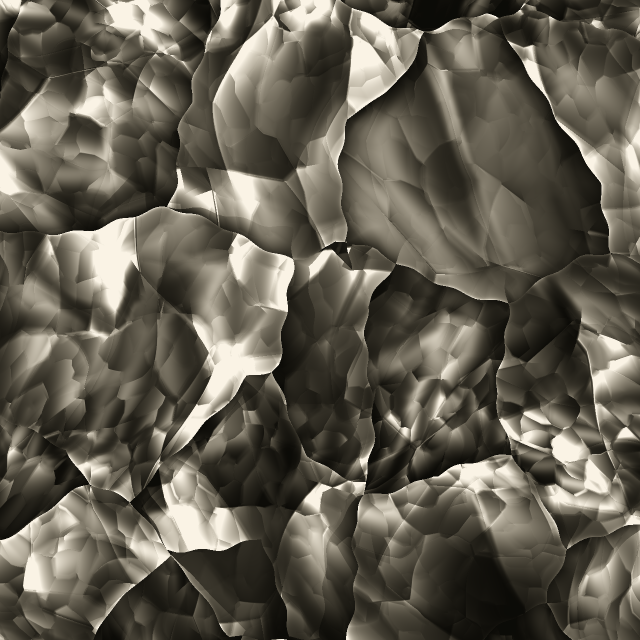
Give the GLSL for this texture, as a WebGL 2 fragment shader.

```glsl
#version 300 es
precision highp float;

uniform vec2 u_resolution;
out vec4 fragColor;

#define SHEET_SCALE 3.2
#define FOLD_SCALE 5.5
#define CREASE_SCALE 12.0
#define WRINKLE_SCALE 29.0
#define BEND 2.3
#define LIP 0.55
#define SHADOW 1.7
#define EXPOSURE -1.08
#define CONTRAST 0.63
#define DARK_TINT vec3(1.0, 0.92, 0.75)
#define LIGHT_TINT vec3(1.0, 0.975, 0.93)
#define TAU 6.2831853

struct Facet {
    vec2 id, nextId;          // nearest and second nearest cell
    vec2 offset, nextOffset;  // vectors from their centres
    float edge;               // grows away from the shared crease
};

vec2 hash2(vec2 p) {
    vec3 q = fract(p.xyx * vec3(0.1031, 0.1030, 0.0973));
    q += dot(q, q.yzx + 33.33);
    return fract((q.xx + q.yz) * q.zy);
}

vec2 direction(float angle) {
    return vec2(cos(angle), sin(angle));
}

vec2 cellAxis(vec2 id) {
    return direction(TAU * hash2(id + 17.0).x);
}

// Cellular noise with a different stretch in every cell
Facet facetAt(vec2 p) {
    Facet f;
    float nearest = 9.0, second = 9.0;
    for (int j = -1; j <= 1; j++) {
        for (int i = -1; i <= 1; i++) {
            vec2 cell = floor(p) + vec2(i, j);
            vec2 d = p - cell - hash2(cell);
            float dist = length(d) + 0.5 * abs(dot(d, cellAxis(cell)));
            if (dist < nearest) {
                second = nearest;
                f.nextId = f.id;
                f.nextOffset = f.offset;
                nearest = dist;
                f.id = cell;
                f.offset = d;
            } else if (dist < second) {
                second = dist;
                f.nextId = cell;
                f.nextOffset = d;
            }
        }
    }
    f.edge = second - nearest;
    return f;
}

// Tilt of one facet, curled around its own axis
vec2 facetSlope(vec2 id, vec2 offset) {
    vec2 axis = cellAxis(id + 41.0);
    return 2.0 * hash2(id + 5.0) - 1.0 + BEND * axis * dot(axis, offset);
}

// Surface slope of one fold size, with both soft and hard creases
vec2 crumple(vec2 p) {
    Facet f = facetAt(p);
    vec2 own = facetSlope(f.id, f.offset);
    vec2 other = facetSlope(f.nextId, f.nextOffset);
    float softness = hash2(f.id + f.nextId).x;
    float width = mix(0.02, 0.5, softness * softness);
    vec2 slope = mix(0.5 * (own + other), own, smoothstep(0.0, width, f.edge));
    vec2 outward = f.offset / (length(f.offset) + 0.001);
    return slope + LIP * (1.0 - softness) * outward * exp(-22.0 * f.edge);
}

vec2 waves(vec2 p) {
    return sin(p.yx * 9.0 + vec2(0.7, 2.1)) + 0.5 * sin(p.yx * 21.0 + p * 8.0);
}

vec3 foil(vec2 p) {
    // Overlapping torn sheets
    vec2 warped = p + 0.018 * waves(p);
    Facet sheet = facetAt((warped + 0.003 * sin(p.yx * 95.0)) * SHEET_SCALE + 4.0);
    vec2 traits = hash2(sheet.id + 71.0);
    float depth = hash2(sheet.id + 29.0).x;
    float nextDepth = hash2(sheet.nextId + 29.0).x;

    // Each sheet has its own grain direction
    vec2 along = direction(2.2 * (traits.x - 0.5));
    vec2 q = mat2(along.x, along.y, -along.y, along.x) * warped;
    q = q * vec2(1.15, 0.75) + sheet.id * 7.3;

    // Dense crumpling in a low band and along the top
    float band = exp(-pow((p.y - 0.3) / 0.1, 2.0)) + smoothstep(0.82, 1.0, p.y);
    float rough = clamp(0.6 * traits.y + 0.6 * band, 0.0, 1.0);
    vec2 slope = crumple(q * FOLD_SCALE)
        + mix(0.3, 0.85, rough) * crumple(q * CREASE_SCALE + 13.0)
        + mix(0.06, 0.75, rough * rough) * crumple(q * WRINKLE_SCALE + 37.0)
        + 0.15 * waves(q * 2.0);

    // Room reflections: a broad gradient and a banded light
    float tone = 0.9 * dot(slope, direction(2.0))
        + 0.95 * sin(2.1 * dot(slope, direction(0.6)) + 5.0 * traits.x)
        + 0.8 * (depth - 0.5);

    // Shadows under upper sheets, bright rims on their borders
    float under = step(depth, nextDepth);
    tone -= SHADOW * under * exp(-7.0 * sheet.edge);
    tone += 0.9 * (1.0 - under) * exp(-45.0 * sheet.edge);
    tone -= 0.8 * smoothstep(0.15, 0.0, p.y);

    float light = min(exp(EXPOSURE + CONTRAST * tone), 0.98);
    light = max(light, 0.045);
    return light * mix(DARK_TINT, LIGHT_TINT, light) - vec3(0.0, 0.0, 0.008);
}

void main() {
    // Four samples smooth the creases
    vec3 color = vec3(0.0);
    for (int k = 0; k < 4; k++) {
        vec2 shift = 0.5 * vec2(k % 2, k / 2) - 0.25;
        color += 0.25 * foil((gl_FragCoord.xy + shift) / u_resolution.y);
    }
    fragColor = vec4(color, 1.0);
}
```
